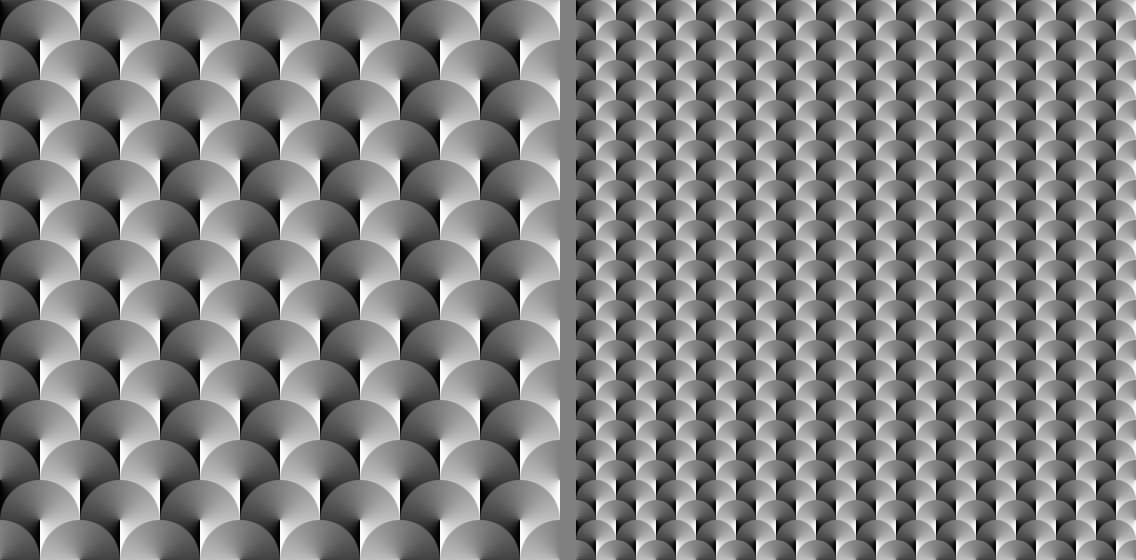
Left, the tile; right, the same tile 2 across and 2 down.
Reproduce this pattern procedurally as a Shadertoy shader.

```glsl
// Overlapping grey fish scales, seven across and fourteen staggered rows down.
// Each scale is a disc shaded by angle around its centre; lower rows cover
// higher ones, and the sweep direction alternates from row to row.

// Offset from the nearest disc centre in a row, in disc radii.
// Odd rows are shifted sideways by one radius.
vec2 scaleOffset(vec2 p, float row) {
    return vec2(mod(p.x - row + 1.0, 2.0) - 1.0, p.y - row);
}

// Conical sweep from black to white with a smoothed seam below the centre.
float sweep(vec2 d, float row, float pixel) {
    float turn = atan(abs(d.x), d.y + 1e-6) / 6.28318;
    float side = clamp(2.0 * d.x / pixel, -1.0, 1.0);
    float direction = 2.0 * mod(row, 2.0) - 1.0;
    return 0.5 + direction * side * turn;
}

void mainImage(out vec4 fragColor, in vec2 fragCoord) {
    // One unit is a disc radius: 14 radii span the canvas.
    vec2 p = 14.0 * fragCoord / iResolution.xy;
    float pixel = 14.0 / min(iResolution.x, iResolution.y);
    float base = floor(p.y);

    // The row above lies underneath everything else here.
    float grey = sweep(scaleOffset(p, base + 1.0), base + 1.0, pixel);

    // Lay the lower rows over it, back to front.
    for (int i = 0; i < 2; i++) {
        float row = base - float(i);
        vec2 d = scaleOffset(p, row);
        float cover = clamp(0.5 + (1.0 - length(d)) / pixel, 0.0, 1.0);
        grey = mix(grey, sweep(d, row, pixel), cover);
    }

    fragColor = vec4(vec3(grey), 1.0);
}
```
